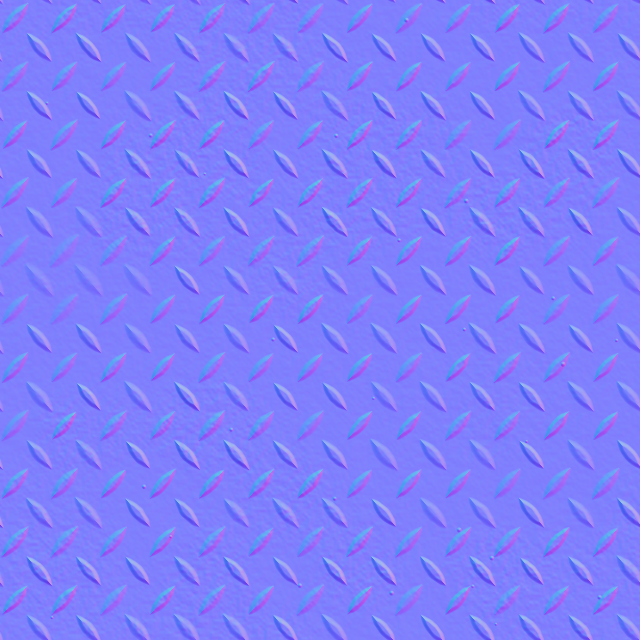
A WebGL 2 fragment shader for this texture map:

```glsl
#version 300 es
precision highp float;

#define REPEATS vec2(13.0, 11.0)
#define LEAF_SIZE vec2(0.0086, 0.0290)
#define LEAF_HEIGHT 0.0027
#define LEAF_DIR vec2(0.656, 0.755)
#define RISING_POS vec2(0.305, 0.685)
#define FALLING_POS vec2(0.800, 0.183)
#define WORN_CENTER vec2(0.085, 0.575)
#define WORN_RADIUS 0.21
#define GRAIN 0.00042
#define SPECK_GRID 20.0
#define SPECK_CHANCE 0.07
#define SAMPLE_STEP 0.0007

uniform vec2 u_resolution;
out vec4 outColor;

// Integer hash: two values in 0..1 per cell and seed
vec2 hash2(vec2 cell, uint seed) {
    uvec2 v = uvec2(cell) + uvec2(seed * 747u, seed * 1291u);
    v = v * 1664525u + 1013904223u;
    v.x += v.y * 1664525u;
    v.y += v.x * 1664525u;
    v ^= v >> 16u;
    v.x += v.y * 1664525u;
    v.y += v.x * 1664525u;
    v ^= v >> 16u;
    return vec2(v & 65535u) / 65535.0;
}

// Value noise that wraps over the unit square
float wrapNoise(vec2 uv, float period, uint seed) {
    vec2 p = uv * period;
    vec2 i = floor(p);
    vec2 f = p - i;
    f = f * f * (3.0 - 2.0 * f);
    vec2 lo = mod(i, period);
    vec2 hi = mod(i + 1.0, period);
    float bottom = mix(hash2(lo, seed).x, hash2(vec2(hi.x, lo.y), seed).x, f.x);
    float top = mix(hash2(vec2(lo.x, hi.y), seed).x, hash2(hi, seed).x, f.x);
    return mix(bottom, top, f.y);
}

// Signed distance to a pointed leaf with half width size.x, half length size.y
float leafDistance(vec2 p, vec2 size) {
    p = abs(p);
    float radius = dot(size, size) / (2.0 * size.x);
    float offset = radius - size.x;
    bool nearTip = (p.y - size.y) * offset > p.x * size.y;
    return nearTip ? length(p - vec2(0.0, size.y))
                   : length(p + vec2(offset, 0.0)) - radius;
}

// One lattice of leaves; worn leaves are lower and softer
float leafLattice(vec2 uv, vec2 pos, vec2 dir, float rough, uint seed) {
    vec2 q = uv * REPEATS - pos;
    vec2 id = floor(q + 0.5);
    vec2 local = (q - id) / REPEATS;
    vec2 rnd = hash2(mod(id, REPEATS), seed);

    vec2 center = (id + pos) / REPEATS;
    vec2 away = abs(fract(center - WORN_CENTER + 0.5) - 0.5);
    float worn = 1.0 - smoothstep(0.03, WORN_RADIUS, length(away * vec2(1.0, 1.6)));
    worn = clamp(worn + 0.55 * rnd.x * rnd.x, 0.0, 1.0);

    vec2 axes = vec2(dot(local, vec2(dir.y, -dir.x)), dot(local, dir));
    float d = leafDistance(axes, LEAF_SIZE * (0.95 + 0.1 * rnd.y));
    d += (rough - 0.5) * 0.0013;
    float outer = mix(0.0013, 0.0055, worn);
    float inner = mix(-0.0060, -0.0085, worn);
    return (1.0 - smoothstep(inner, outer, d)) * mix(1.0, 0.6, worn);
}

// Sparse round bumps
float specks(vec2 uv) {
    vec2 p = uv * SPECK_GRID;
    vec2 cell = mod(floor(p), SPECK_GRID);
    vec2 chance = hash2(cell, 31u);
    vec2 center = 0.2 + 0.6 * hash2(cell, 47u);
    float r = length(fract(p) - center) / SPECK_GRID;
    float size = mix(0.0025, 0.0048, chance.y);
    return step(chance.x, SPECK_CHANCE) * (1.0 - smoothstep(0.0, size, r)) * size * 0.32;
}

float plateHeight(vec2 uv) {
    float coarse = wrapNoise(uv, 112.0, 3u);
    float fine = wrapNoise(uv, 211.0, 7u);
    float patches = smoothstep(0.2, 0.8, wrapNoise(uv, 9.0, 11u));
    float swell = wrapNoise(uv, 26.0, 13u);

    float leaves = leafLattice(uv, RISING_POS, LEAF_DIR, coarse, 17u)
                 + leafLattice(uv, FALLING_POS, LEAF_DIR * vec2(-1.0, 1.0), coarse, 23u);
    float grain = (coarse + 0.65 * fine) * GRAIN * mix(0.45, 1.3, patches);
    return leaves * LEAF_HEIGHT + grain * (1.0 + 0.9 * leaves)
         + swell * 0.0004 + specks(uv);
}

void main() {
    vec2 uv = gl_FragCoord.xy / u_resolution;

    // Slope by central differences
    vec2 e = vec2(SAMPLE_STEP, 0.0);
    vec2 slope = vec2(plateHeight(uv + e.xy) - plateHeight(uv - e.xy),
                      plateHeight(uv + e.yx) - plateHeight(uv - e.yx)) / (2.0 * SAMPLE_STEP);

    // Encode the surface normal as colour
    vec3 normal = normalize(vec3(-slope, 1.0));
    outColor = vec4(0.5 + normal * vec3(0.5, 0.5, 0.493), 1.0);
}
```
